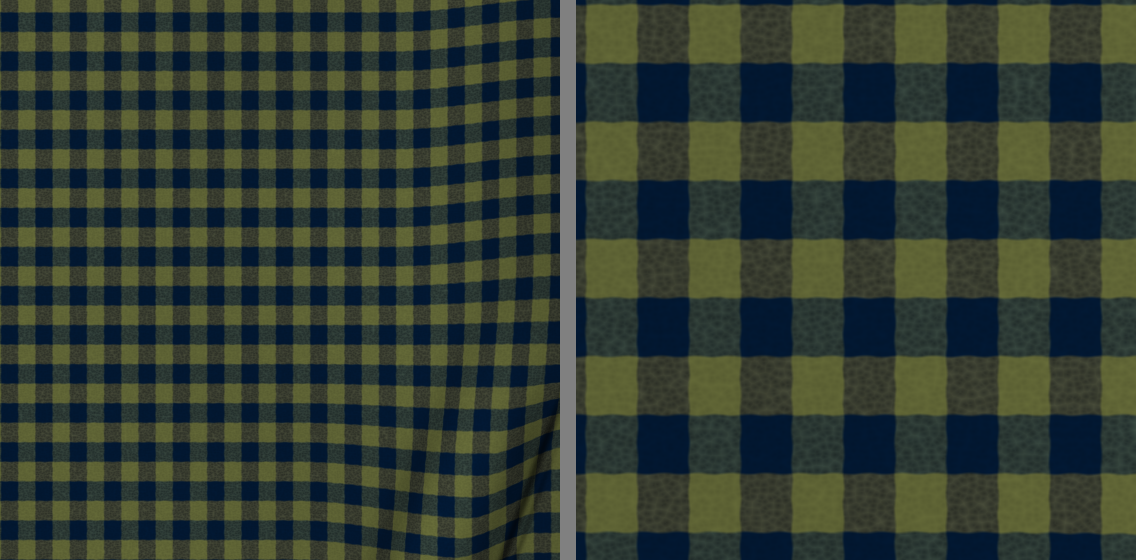
Left, the full canvas; right, a detail of the centre.
This texture is drawn by a WebGL 1 fragment shader. Its source:

```glsl
precision highp float;
// Navy and olive gingham cloth with a woven grain and soft folds at the lower right.

uniform vec2 u_resolution;

vec2 hash2(vec2 p) {
  vec3 q = fract(p.xyx * vec3(0.1031, 0.103, 0.0973));
  q += dot(q, q.yzx + 33.33);
  return fract((q.xx + q.yz) * q.zy);
}

// Cellular noise: distance to the nearest scattered point.
float cellular(vec2 p) {
  vec2 cell = floor(p);
  float nearest = 2.0;
  for (int j = -1; j <= 1; j++) {
    for (int i = -1; i <= 1; i++) {
      vec2 c = cell + vec2(float(i), float(j));
      nearest = min(nearest, distance(p, c + hash2(c)));
    }
  }
  return nearest;
}

// Coverage of the navy half of each repeat, with an edge of the given softness.
vec2 navyBand(vec2 u, vec2 softness) {
  vec2 d = abs(fract(u + 0.25) - 0.5) - 0.25;
  return smoothstep(-softness, softness, d);
}

float ridge(float d, float width) {
  return exp(-d * d / (width * width));
}

void main() {
  vec2 p = gl_FragCoord.xy / u_resolution;
  p.y = 1.0 - p.y;

  // Signed distances across the shallow crease and the deep corner fold.
  float crease = p.x - 0.9 + (p.y - 0.52) * 0.41;
  float fold = p.x - 1.0 + (p.y - 0.716) * 0.36;
  float creaseFade = smoothstep(0.45, 0.85, p.y);
  float foldFade = smoothstep(0.62, 0.8, p.y);

  // Drape: the weave lifts at the right, sags below and shifts over each fold.
  vec2 shift = vec2(0.0);
  shift.y -= 0.026 * smoothstep(0.7, 1.02, p.x) * (1.0 - smoothstep(0.4, 0.66, p.y));
  shift.y += 0.033 * smoothstep(0.53, 0.85, p.x) * smoothstep(0.58, 0.98, p.y);
  shift.y -= 0.045 * smoothstep(-0.09, 0.04, fold) * foldFade;
  shift.x -= 0.018 * smoothstep(-0.07, 0.04, crease) * creaseFade;
  shift.x -= 0.012 * smoothstep(-0.02, 0.015, fold) * foldFade;
  vec2 cloth = p - shift;

  // Checks: 16.3 repeats across and 14.33 down.
  vec2 repeats = vec2(16.3, 14.33);
  vec2 wobble = 0.0004 * sin(cloth.yx * 310.0 + 2.0 * sin(cloth.xy * 83.0));
  vec2 softness = repeats * (0.0007 + 0.7 / u_resolution);
  vec2 band = 1.0 - navyBand((cloth + wobble) * repeats - vec2(0.03, 0.317) + 0.0, softness);
  vec3 navy = vec3(0.008, 0.092, 0.192);
  vec3 olive = vec3(0.372, 0.392, 0.208);
  vec3 teal = vec3(0.175, 0.228, 0.208);
  vec3 brown = vec3(0.228, 0.242, 0.188);
  vec3 color = mix(mix(olive, brown, band.x), mix(teal, navy, band.x), band.y);

  // Grain: specks and slubs, strongest where the two thread colours cross.
  float mixed = abs(band.x - band.y);
  float speck = cellular(cloth * vec2(210.0, 270.0)) - 0.48;
  float slub = cellular(cloth * vec2(50.0, 240.0)) + cellular(cloth * vec2(240.0, 60.0)) - 0.98;
  color *= 1.0 + speck * mix(0.09, 0.27, mixed) + slub * mix(0.04, 0.11, mixed);
  color += vec3(0.02, 0.018, 0.003) * speck * mixed;

  // Light: broad ripples, then the crease and the fold.
  float light = 1.0 + 0.015 * sin(p.x * 9.0 + 1.5 * sin(p.y * 4.0)) + 0.01 * sin(p.y * 7.0 - p.x * 3.0);
  light -= 0.1 * smoothstep(0.76, 1.0, p.x);
  light -= 0.17 * ridge(crease + 0.025, 0.035) * creaseFade;
  light += 0.08 * ridge(crease - 0.06, 0.05) * creaseFade;
  light -= 0.22 * ridge(fold + 0.03, 0.04) * foldFade;
  light -= 0.45 * ridge(fold, 0.009) * foldFade;
  light -= 0.25 * ridge(fold - 0.022, 0.006) * smoothstep(0.75, 0.9, p.y);

  gl_FragColor = vec4(clamp(color * light, 0.0, 1.0), 1.0);
}
```
